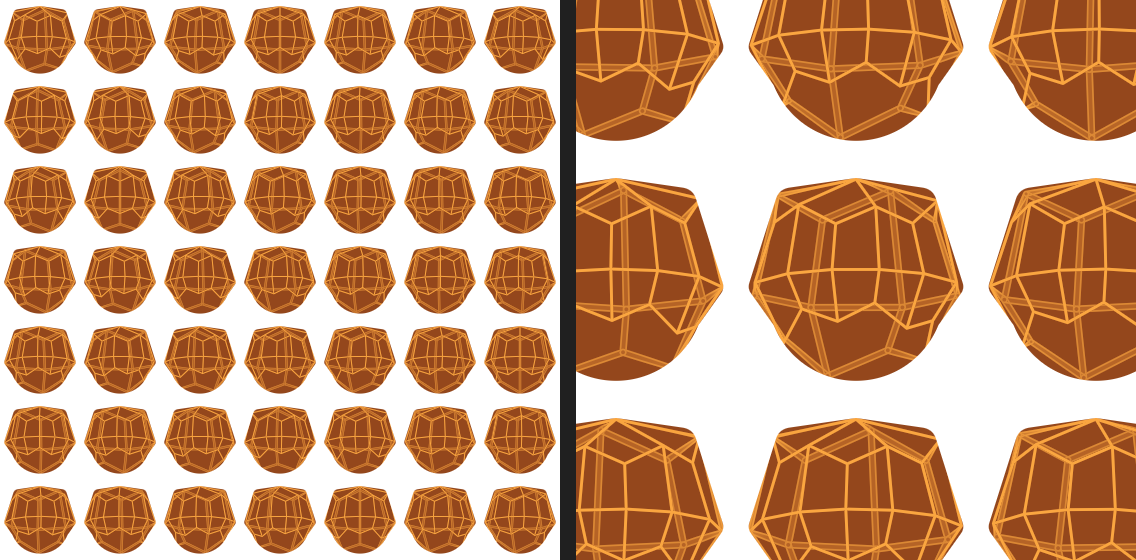
Left: the whole. Right: its middle third, enlarged.
Give the GLSL for this pattern, as a Shadertoy shader.

```glsl
// Seven by seven brown gems, each showing a five-fold wire cage turned a little further
#define REPEATS 7.0
#define ROW_SHIFT 0.75
#define PERSPECTIVE 0.8
#define TILT 0.17
#define WIRE 0.006
#define RIBBON 0.009
#define BODY vec3(0.58, 0.28, 0.11)
#define BAND vec3(0.71, 0.39, 0.15)
#define GOLD vec3(0.98, 0.65, 0.25)

const float TAU = 6.2831853;

// Antialiased coverage of a signed distance
float cover(float d, float px) { return clamp(0.5 - d / px, 0.0, 1.0); }

float smoothMax(float a, float b, float k) {
    float h = max(k - abs(a - b), 0.0) / k;
    return max(a, b) + h * h * k * 0.25;
}

// Faceted shoulders joined to a round base
float gemDistance(vec2 p) {
    vec2 q = vec2(abs(p.x), p.y);
    float top = dot(q, vec2(0.144, 0.990)) - 0.421;
    float shoulder = dot(q, vec2(0.953, 0.302)) - 0.420;
    float flank = dot(q, vec2(0.815, -0.580)) - 0.389;
    float facets = smoothMax(smoothMax(top, shoulder, 0.04), flank, 0.02);
    facets = max(facets, -0.30 - q.y);
    return min(facets, length(p - vec2(0.0, -0.05)) - 0.37);
}

// Cage joint seen from slightly above: screen position and depth
vec3 joint(float radius, float height, float angle) {
    float z = radius * cos(angle);
    vec2 s = vec2(radius * sin(angle), height - TILT * z);
    return vec3(s / (1.0 - PERSPECTIVE * z), z);
}

// Layers: x = gold wire, y = ribbon fill; near edges become outlined ribbons
void drawEdge(inout vec2 layers, vec2 p, vec3 a, vec3 b, float px) {
    vec2 ab = b.xy - a.xy;
    float h = clamp(dot(p - a.xy, ab) / max(dot(ab, ab), 1e-6), 0.0, 1.0);
    float d = length(p - a.xy - ab * h);
    float near = smoothstep(0.08, 0.32, mix(a.z, b.z, h));
    float halfWidth = WIRE + RIBBON * near;
    float fill = cover(d - halfWidth, px);
    float rim = fill * (1.0 - near * cover(d - halfWidth + 0.007, px));
    layers = max(layers, vec2(rim * mix(1.0, 0.55, near), fill));
}

// Ten meridians; odd ones carry the high crown, even ones the low feet
vec2 cage(vec2 p, float turn, float px) {
    vec2 layers = vec2(0.0);
    vec3 apex = vec3(0.0, 0.42, 0.0);
    float step10 = TAU / 10.0;
    vec3 crown = joint(0.34, 0.24, turn);
    vec3 waist = joint(0.42, -0.01, turn);
    vec3 foot = joint(0.30, -0.26, turn);
    for (int k = 1; k <= 10; k++) {
        float odd = float(k % 2);
        float angle = turn + float(k) * step10;
        vec3 nextCrown = joint(0.34, mix(0.24, 0.33, odd), angle);
        vec3 nextWaist = joint(0.42, -0.01, angle);
        vec3 nextFoot = joint(mix(0.30, 0.32, odd), mix(-0.26, -0.17, odd), angle);
        drawEdge(layers, p, crown, nextCrown, px);
        drawEdge(layers, p, waist, nextWaist, px);
        drawEdge(layers, p, foot, nextFoot, px);
        drawEdge(layers, p, nextCrown, nextWaist, px);
        drawEdge(layers, p, nextWaist, nextFoot, px);
        if (k % 2 == 1) drawEdge(layers, p, apex, nextCrown, px);
        crown = nextCrown;
        waist = nextWaist;
        foot = nextFoot;
    }
    return layers;
}

void mainImage(out vec4 fragColor, in vec2 fragCoord) {
    vec2 grid = fragCoord / iResolution.xy * REPEATS;
    vec2 cell = floor(grid);
    vec2 p = fract(grid) - 0.5;
    float px = REPEATS / min(iResolution.x, iResolution.y);

    // Uneven turn, one fifth of a revolution per row of gems
    float row = REPEATS - 1.0 - cell.y;
    float phase = (cell.x - 3.0 - ROW_SHIFT * row) / REPEATS;
    float turn = TAU / 5.0 * phase - 0.105 * sin(TAU * phase);

    vec2 layers = cage(p, turn, px);
    vec3 gem = mix(BODY, BAND, layers.y);
    gem = mix(gem, GOLD, layers.x);
    vec3 color = mix(vec3(1.0), gem, cover(gemDistance(p), px));
    fragColor = vec4(color, 1.0);
}
```
